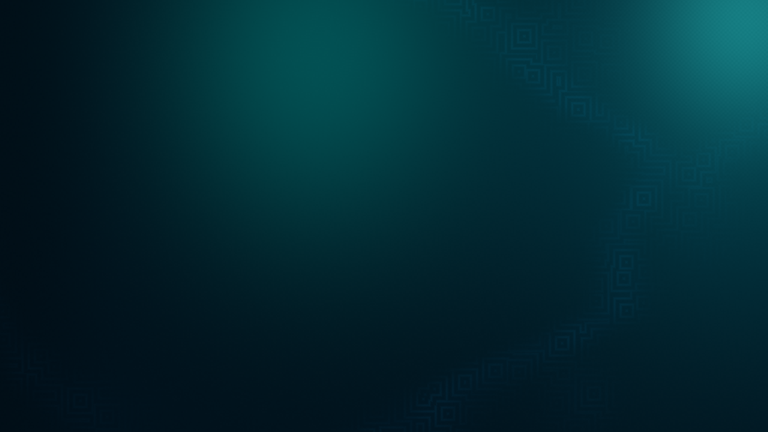
Give the GLSL for this background, as a WebGL 1 fragment shader.

```glsl
precision highp float;
// Deep teal backdrop: soft Gaussian glows at the top centre and upper right
// over dark navy, with faint circuit-like traces. The traces are contours
// of square-metric cellular noise, revealed only along a few curved bands.

uniform vec2 u_resolution;

vec2 hash2(vec2 p) {
    p = vec2(dot(p, vec2(127.1, 311.7)), dot(p, vec2(269.5, 183.3)));
    return fract(sin(p) * 43758.5);
}

// Gaussian falloff around a centre with separate x and y radii
float glow(vec2 p, vec2 centre, vec2 radius) {
    vec2 q = (p - centre) / radius;
    return exp(-dot(q, q));
}

// Distance to the nearest cell point, measured in squares
float squareCells(vec2 p) {
    vec2 cell = floor(p);
    float nearest = 2.0;
    for (int j = -1; j <= 1; j++) {
        for (int i = -1; i <= 1; i++) {
            vec2 id = cell + vec2(float(i), float(j));
            vec2 d = abs(id + hash2(id) - p);
            nearest = min(nearest, max(d.x, d.y));
        }
    }
    return nearest;
}

// Soft band around a curve, given its sideways offset and slope
float band(float offset, float slope, float width) {
    float d = offset / (width * sqrt(1.0 + slope * slope));
    return exp(-d * d);
}

// Where traces show: a bulging curve on the right, its branches, one corner
float traceMask(vec2 p) {
    float h = p.y - 0.52;
    float curveX = 1.49 - 2.1 * h * h - 0.05 * sin(18.0 * (p.y - 0.72));
    float mask = band(p.x - curveX, 4.2 * h, 0.045);
    mask += 0.6 * glow(p, vec2(1.60, 0.52), vec2(0.08, 0.10));
    mask += 0.5 * band(p.y - 0.66 - 0.6 * (p.x - 1.7), 0.6, 0.04)
        * smoothstep(1.55, 1.65, p.x);
    mask += 0.5 * glow(p, vec2(1.32, 0.88), vec2(0.10, 0.14));
    mask += 0.6 * glow(p, vec2(1.34, 0.08), vec2(0.07, 0.08));
    float cornerY = 0.02 + 0.22 * exp(-p.x * 9.0);
    mask += 0.5 * band(p.y - cornerY, 1.0, 0.05) * smoothstep(0.45, 0.1, p.x);
    return min(mask, 1.0);
}

void main() {
    // Canvas height is one unit; x is centred for a 16:9 layout
    vec2 uv = gl_FragCoord.xy / u_resolution;
    vec2 p = vec2(uv.x * 1.7778, uv.y);

    // Navy base and broad glows
    vec3 color = vec3(0.004, 0.065, 0.105);
    color += vec3(0.004, 0.235, 0.205) * glow(p, vec2(0.72, 0.88), vec2(0.37, 0.46));
    color += vec3(0.006, 0.185, 0.19) * glow(p, vec2(1.77, 0.84), vec2(0.66, 0.65));
    color += vec3(0.075, 0.25, 0.225) * glow(p, vec2(1.73, 0.97), vec2(0.24, 0.26));
    color *= mix(0.85, 1.0, smoothstep(0.0, 0.3, p.x));

    // Stepped contour lines with a little haze around them
    float contour = 0.5 + 0.5 * cos(squareCells(p * 13.0) * 34.0);
    float mask = traceMask(p);
    float variation = 0.7 + 0.3 * sin(p.x * 31.0 + 2.0 * sin(p.y * 23.0));
    color += vec3(0.002, 0.035, 0.05) * mask * variation * contour * contour;
    color += vec3(0.0, 0.006, 0.014) * mask;

    // Fine mesh inside the bright corner
    float mesh = sin(p.x * 620.0) * sin(p.y * 620.0);
    color += 0.008 * mesh * glow(p, vec2(1.70, 0.92), vec2(0.32, 0.32));

    // Subtle grain hides banding
    color += (hash2(floor(p * 288.0)).x - 0.5) * 0.004;
    gl_FragColor = vec4(color, 1.0);
}
```
